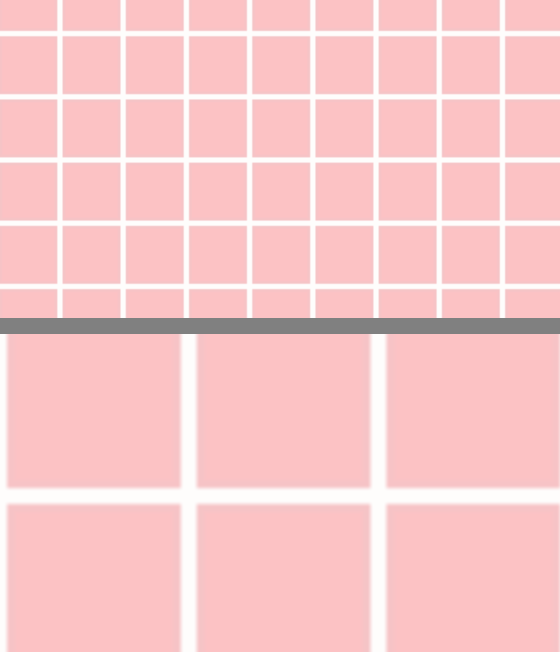
Top: the whole. Bottom: its middle third, enlarged.
This pattern is drawn by a Shadertoy shader. Its source:

```glsl
// Pink square tiles divided by a regular grid of soft white lines.
// Each axis is folded to its nearest line; line coverage is blended over
// the tile colour, which has a faint dull rim that varies from tile to tile.

#define PITCH 0.1988               // tile spacing, in canvas heights
#define ORIGIN vec2(0.1885, 0.0992) // one crossing of the grid
#define HALF_LINE 0.0083           // half the line width
#define SOFTNESS 0.0036            // half the width of the line's soft edge
#define RIM_WIDTH 0.0085           // dull band along the tile edges
#define RIM_VARIATION 0.3          // change of rim strength between tiles
#define TILE_COLOR vec3(0.988, 0.760, 0.770)
#define RIM_COLOR vec3(0.960, 0.768, 0.778)
#define LINE_COLOR vec3(0.995, 0.993, 0.990)

float hash(vec2 p) {
    return fract(sin(dot(p, vec2(127.1, 311.7))) * 43758.5453);
}

// Distance on each axis to the nearest grid line
vec2 lineDistance(vec2 p) {
    return abs(fract(p / PITCH + 0.5) - 0.5) * PITCH;
}

void mainImage(out vec4 fragColor, in vec2 fragCoord) {
    vec2 p = fragCoord / iResolution.y - ORIGIN;
    vec2 d = lineDistance(p);
    float soft = max(SOFTNESS, 0.75 / iResolution.y);

    // Tile with its faint rim
    float edge = min(d.x, d.y) - HALF_LINE;
    float rim = 1.0 - smoothstep(RIM_WIDTH - soft, RIM_WIDTH + soft, edge);
    rim *= 1.0 - RIM_VARIATION * hash(floor(p / PITCH));
    vec3 color = mix(TILE_COLOR, RIM_COLOR, rim);

    // White lines over both axes
    vec2 gap = smoothstep(HALF_LINE - soft, HALF_LINE + soft, d);
    color = mix(LINE_COLOR, color, gap.x * gap.y);

    fragColor = vec4(color, 1.0);
}
```
